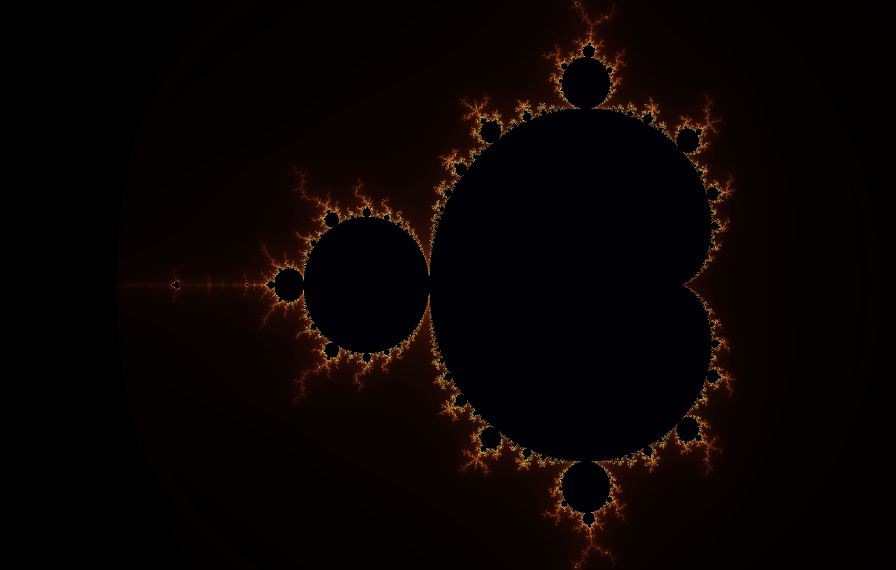
Reproduce this background procedurally as a WebGL 1 fragment shader.

```glsl
precision highp float;
// Mandelbrot set in near-black with an ember-coloured escape-time fringe.

uniform vec2 u_resolution;

// View of the complex plane
const vec2 VIEW_CENTER = vec2(-0.6755, 0.0);
const vec2 VIEW_SIZE = vec2(3.575, 2.1);

// Escape-time settings
const int MAX_STEPS = 100;
const float ESCAPE_SQUARED = 4.0;
const float DARK_STEPS = 1.5;      // steps that stay black
const float GLOW_PER_STEP = 0.0012; // slow rise of the outer glow
const float FRINGE_STEPS = 110.0;  // steps for the steep rise at the rim

// Palette
const vec3 INTERIOR = vec3(0.0, 0.0, 0.02);
const vec3 BANDS = vec3(8.5, 15.0, 9.0); // ember, gold and ice strengths
const vec2 WARMTH = vec2(2.2, 1.0);      // green and blue in the dim glow

// Samples per pixel side
const int SAMPLES = 2;

// Exact tests for the main cardioid and the disc to its left
bool inMainBody(vec2 c) {
  float x = c.x - 0.25;
  float q = x * x + c.y * c.y;
  bool inCardioid = q * (q + x) < 0.25 * c.y * c.y;
  vec2 d = c + vec2(1.0, 0.0);
  return inCardioid || dot(d, d) < 0.0625;
}

// Smooth escape count, or -1 for points that stay bounded
float escapeCount(vec2 c) {
  if (inMainBody(c)) return -1.0;
  vec2 z = vec2(0.0);
  for (int i = 0; i < MAX_STEPS; i++) {
    z = vec2(z.x * z.x - z.y * z.y, 2.0 * z.x * z.y) + c;
    float r2 = dot(z, z);
    if (r2 > ESCAPE_SQUARED) {
      return float(i) + 2.0 - log2(0.5 * log2(r2));
    }
  }
  return -1.0;
}

// Polynomial bands: black, rust, amber, yellow, ice blue
vec3 emberPalette(float t) {
  float s = 1.0 - t;
  vec3 color = BANDS * vec3(s * s * s * t, s * s * t * t, s * t * t * t);
  color.gb += WARMTH * t * pow(s, 5.0);
  return color;
}

vec3 fractalColor(vec2 c) {
  float count = escapeCount(c);
  if (count < 0.0) return INTERIOR;
  float steps = max(count - DARK_STEPS, 0.0);
  float rim = steps / FRINGE_STEPS;
  return emberPalette(min(GLOW_PER_STEP * steps + rim * rim * rim, 1.0));
}

void main() {
  // Average a small grid of samples to smooth the fringe
  vec3 sum = vec3(0.0);
  for (int j = 0; j < SAMPLES; j++) {
    for (int i = 0; i < SAMPLES; i++) {
      vec2 offset = (vec2(float(i), float(j)) + 0.5) / float(SAMPLES) - 0.5;
      vec2 uv = (gl_FragCoord.xy + offset) / u_resolution;
      sum += fractalColor(VIEW_CENTER + (uv - 0.5) * VIEW_SIZE);
    }
  }
  gl_FragColor = vec4(sum / float(SAMPLES * SAMPLES), 1.0);
}
```
